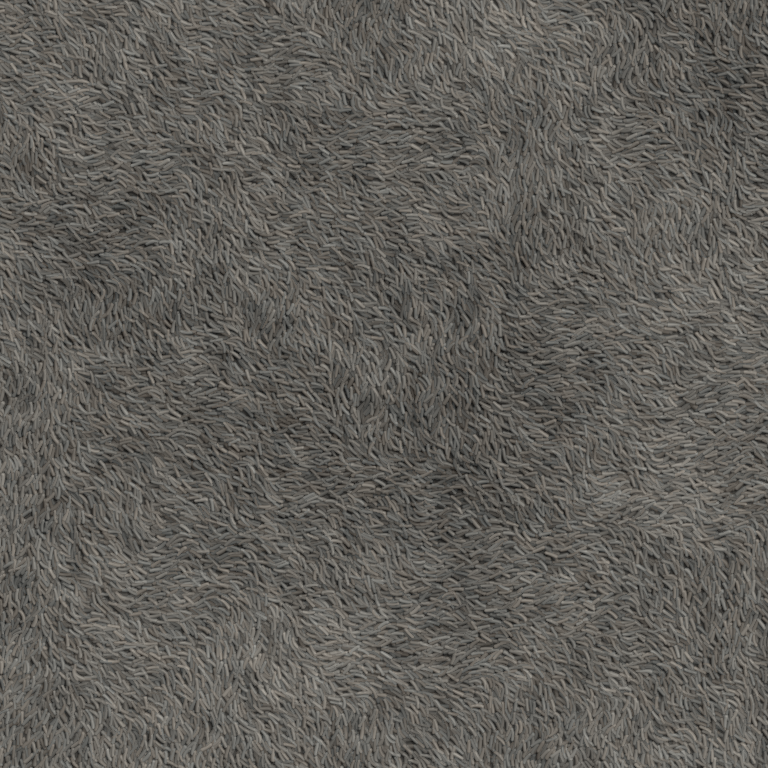
Reproduce this texture procedurally as a WebGL 2 fragment shader.

```glsl
#version 300 es
precision highp float;

uniform vec2 u_resolution;
out vec4 fragColor;

#define STRAND_CELLS 150.0
#define STRAND_HALF_LENGTH 1.0
#define STRAND_RADIUS 0.5
#define MEAN_LEAN 2.3
#define LEAN_SWIRL 3.2
#define LEAN_JITTER 1.5
#define BASE_TONE 0.258
#define HEIGHT_CONTRAST 0.19
#define SLOPE_CONTRAST 0.14
#define LIGHT_OFFSET vec2(0.28, 0.36)
#define PILE_COLOR vec3(1.0, 0.974, 0.922)

float hash(vec2 p) {
    return fract(sin(dot(p, vec2(127.1, 311.7))) * 43758.5453);
}

vec2 hash2(vec2 p) {
    return vec2(hash(p), hash(p + 57.3));
}

float noise(vec2 p) {
    vec2 cell = floor(p);
    vec2 f = fract(p);
    f = f * f * (3.0 - 2.0 * f);
    float low = mix(hash(cell), hash(cell + vec2(1.0, 0.0)), f.x);
    float high = mix(hash(cell + vec2(0.0, 1.0)), hash(cell + 1.0), f.x);
    return mix(low, high, f.y);
}

float fbm(vec2 p) {
    float sum = 0.0;
    float weight = 0.5;
    for (int octave = 0; octave < 4; octave++) {
        sum += weight * noise(p);
        p = p * 2.03 + 17.1;
        weight *= 0.5;
    }
    return sum / 0.9375;
}

// Topmost strand at p: x is its height, yz are its random tints
vec3 pile(vec2 p, float lean) {
    vec2 home = floor(p);
    vec3 top = vec3(0.0, 0.5, 0.5);
    for (int y = -2; y <= 2; y++) {
        for (int x = -2; x <= 2; x++) {
            vec2 cell = home + vec2(x, y);
            vec2 offset = p - cell - hash2(cell);
            vec2 rnd = hash2(cell + 113.7);
            float angle = lean + (rnd.x - 0.5) * LEAN_JITTER;
            vec2 axis = vec2(cos(angle), sin(angle));

            // Rounded capsule profile
            float along = clamp(dot(offset, axis), -STRAND_HALF_LENGTH, STRAND_HALF_LENGTH);
            float d = length(offset - axis * along) / STRAND_RADIUS;
            float height = (0.4 + 0.6 * rnd.y) * max(1.0 - d * d, 0.0);
            if (height > top.x) {
                top = vec3(height, hash2(cell + 231.9));
            }
        }
    }
    return top;
}

void main() {
    vec2 uv = gl_FragCoord.xy / min(u_resolution.x, u_resolution.y);
    vec2 p = uv * STRAND_CELLS;

    // Swirling lie of the pile
    float swirl = 0.6 * noise(uv * 9.0 + 3.7) + 0.4 * noise(uv * 26.0 + 41.3);
    float lean = MEAN_LEAN + (swirl - 0.5) * LEAN_SWIRL;

    // Height and side lighting
    vec3 strand = pile(p, lean);
    float slope = strand.x - pile(p + LIGHT_OFFSET, lean).x;
    float tone = BASE_TONE + HEIGHT_CONTRAST * strand.x + SLOPE_CONTRAST * slope;

    // Strand tint, clumps and broad worn patches
    tone += 0.07 * (strand.y - 0.5);
    tone += 0.09 * (noise(uv * 48.0 + 9.2) - 0.5);
    tone += 0.14 * (fbm(uv * 4.0 + 6.4) - 0.5);

    vec3 color = tone * PILE_COLOR;
    color += (strand.z - 0.5) * vec3(0.022, 0.0, -0.016);
    fragColor = vec4(clamp(color, 0.0, 1.0), 1.0);
}
```
